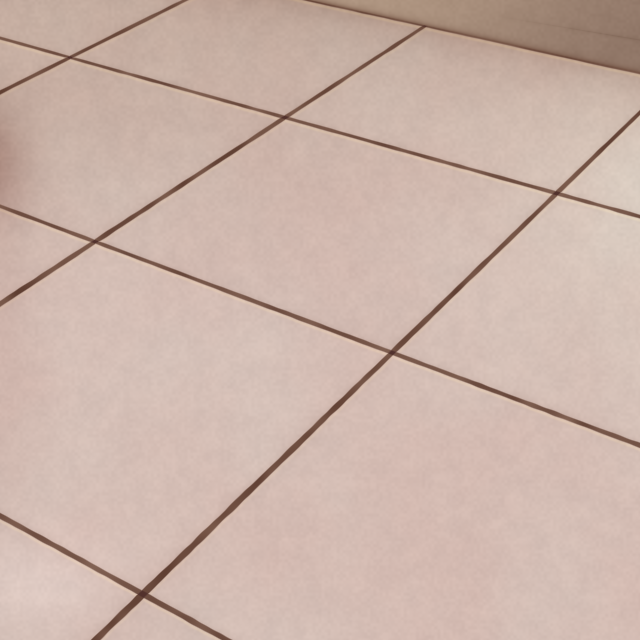
Give the GLSL for this texture, as a WebGL 1 fragment shader.

```glsl
precision highp float;
// Pale pink square floor tiles with dark brown joints, seen in perspective and
// ending at a beige wall. Each canvas point is projected back onto the floor
// plane, where the joints are the integer lines; noise adds mottling and wear.
uniform vec2 u_resolution;

float hash(vec2 p) {
  vec3 q = fract(p.xyx * vec3(0.1031, 0.1030, 0.0973));
  q += dot(q, q.yzx + 33.33);
  return fract((q.x + q.y) * q.z);
}

float noise(vec2 p) {
  vec2 i = floor(p), f = fract(p);
  f = f * f * (3.0 - 2.0 * f);
  return mix(mix(hash(i), hash(i + vec2(1.0, 0.0)), f.x),
             mix(hash(i + vec2(0.0, 1.0)), hash(i + 1.0), f.x), f.y);
}

float fbm(vec2 p) {
  float sum = 0.0, gain = 0.5;
  for (int i = 0; i < 4; i++) {
    sum += gain * noise(p);
    p = mat2(1.6, 1.2, -1.2, 1.6) * p + 7.3;
    gain *= 0.5;
  }
  return sum;
}

// Inverse perspective: canvas point (y down) to floor position in tiles
vec2 floorPosition(vec2 p) {
  vec2 across = vec2(0.3232, 0.0833) + 0.1164 * p;
  vec2 toward = vec2(-0.3191, 0.1374) + 0.15 * p;
  vec2 offset = p - vec2(0.4453, 0.1836);
  float det = across.x * toward.y - toward.x * across.y;
  return vec2(offset.x * toward.y - toward.x * offset.y,
              across.x * offset.y - across.y * offset.x) / det;
}

// Soft blob of light or shade
float glow(vec2 p, vec2 center, vec2 size) {
  vec2 d = (p - center) / size;
  return exp(-dot(d, d));
}

void main() {
  vec2 p = gl_FragCoord.xy / u_resolution;
  p.y = 1.0 - p.y;
  float soft = max(0.0014, 0.8 / min(u_resolution.x, u_resolution.y));

  // Floor coordinates and how fast they change across the canvas
  vec2 tile = floorPosition(p);
  vec2 dx = (floorPosition(p + vec2(0.001, 0.0)) - tile) / 0.001;
  vec2 dy = (floorPosition(p + vec2(0.0, 0.001)) - tile) / 0.001;
  vec2 slope = sqrt(dx * dx + dy * dy);

  // Glaze: warm grey far away, pinker and lighter up close
  vec3 color = mix(vec3(0.775, 0.685, 0.635), vec3(0.83, 0.74, 0.705),
                   smoothstep(0.0, 0.55, p.y + 0.15 * p.x));
  color += vec3(0.025, 0.055, 0.045) * glow(p, vec2(1.05, 0.3), vec2(0.3, 0.25));
  color += vec3(0.05, 0.06, 0.065) * glow(p, vec2(0.06, 0.91), vec2(0.12, 0.08));
  color -= vec3(0.12, 0.15, 0.15) * glow(p, vec2(-0.02, 0.25), vec2(0.06, 0.09));
  color -= vec3(0.02, 0.03, 0.03) * glow(p, vec2(0.0, 0.55), vec2(0.06, 0.35));

  // Slight tone shift per tile, pink and grey blotches, fine grain
  color += 0.014 * (hash(floor(tile) + 20.0) - 0.5);
  color += vec3(0.01, 0.045, 0.045) * (fbm(p * 7.0 + 3.0) - 0.47);
  color += vec3(0.04, 0.035, 0.03) * (fbm(p * 45.0) - 0.47);
  color += 0.022 * (noise(p * 210.0) - 0.5);

  // Soft shadow on the floor at the foot of the wall
  float wallDistance = (tile.y + 1.0) / slope.y;
  color -= vec3(0.09, 0.11, 0.115) * exp(-max(wallDistance, 0.0) / 0.035);

  // Joints: signed canvas distance, wider toward the viewer, uneven edges
  vec2 joint = (fract(tile + 0.5) - 0.5) / slope;
  vec2 halfWidth = mix(vec2(0.0025, 0.0020), vec2(0.0052, 0.0043), p.y);
  halfWidth *= 0.85 + 0.3 * noise(p * 60.0);
  vec2 lip = (joint - halfWidth - 0.0025) / 0.0025;
  vec2 pale = exp(-lip * lip);
  color += vec3(0.06, 0.055, 0.015) * max(pale.x * 0.6, pale.y);
  vec2 line = 1.0 - smoothstep(halfWidth - soft, halfWidth + soft, abs(joint));
  vec2 halo = exp(-abs(joint) / (halfWidth * 1.3));
  color *= 1.0 - vec3(0.10, 0.13, 0.14) * max(halo.x, halo.y);
  vec3 grout = mix(vec3(0.35, 0.22, 0.17), vec3(0.47, 0.34, 0.28), noise(p * 35.0));
  grout = mix(grout, vec3(0.30, 0.17, 0.15), line.x * line.y);
  color = mix(color, grout, max(line.x * 0.95, line.y * 0.88));

  // Wall: beige, darker to the lower right, with one faint seam
  vec3 wall = mix(vec3(0.69, 0.59, 0.51), vec3(0.57, 0.47, 0.41),
                  smoothstep(0.55, 1.1, p.x + p.y));
  wall += 0.03 * (fbm(p * 40.0) - 0.47) + 0.02 * (noise(p * 210.0) - 0.5);
  float seam = p.y - 0.0325 - 0.167 * (p.x - 0.82);
  wall -= 0.05 * exp(-abs(seam) / 0.002) * smoothstep(0.75, 0.95, p.x);
  float contact = exp(min(wallDistance, 0.0) / 0.004);
  wall = mix(wall, vec3(0.42, 0.29, 0.23), 0.8 * contact);
  color = mix(wall, color, smoothstep(-soft, soft, wallDistance));

  gl_FragColor = vec4(clamp(color, 0.0, 1.0), 1.0);
}
```
